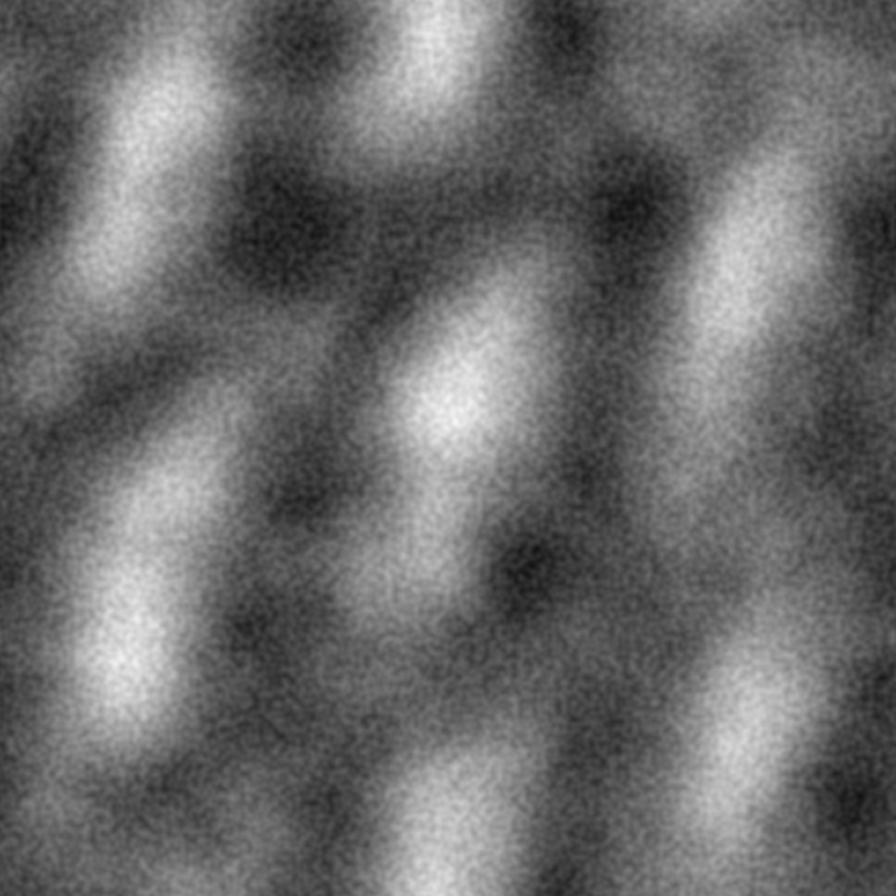
Give the GLSL for this texture, as a three.js fragment shader.

```glsl
// Soft grey cloud blotches leaning up to the right, under a fine film-like grain; tiles.
varying vec2 vUv;

const float TAU = 6.2831853;

// Unit gradient for a grid cell
vec2 cellGradient(vec2 cell, float seed) {
  vec3 h = fract(vec3(cell.xyx + seed) * vec3(0.1031, 0.1030, 0.0973));
  h += dot(h, h.yzx + 33.33);
  float angle = TAU * fract((h.x + h.y) * h.z);
  return vec2(cos(angle), sin(angle));
}

// Gradient noise with a whole number of cells per canvas, so it wraps
float wrapNoise(vec2 uv, float cells, float seed) {
  vec2 p = uv * cells;
  vec2 i = floor(p);
  vec2 f = p - i;
  vec2 w = f * f * f * (f * (f * 6.0 - 15.0) + 10.0);
  vec2 lo = mod(i, cells);
  vec2 hi = mod(i + 1.0, cells);
  float a = dot(cellGradient(lo, seed), f);
  float b = dot(cellGradient(vec2(hi.x, lo.y), seed), f - vec2(1.0, 0.0));
  float c = dot(cellGradient(vec2(lo.x, hi.y), seed), f - vec2(0.0, 1.0));
  float d = dot(cellGradient(hi, seed), f - 1.0);
  return mix(mix(a, b, w.x), mix(c, d, w.x), w.y);
}

// Plane wave with whole cycles across and up
float wave(vec2 p, vec2 cycles) {
  return cos(TAU * dot(p, cycles));
}

// Three crossing waves form slanted bright blobs in staggered columns
float blobs(vec2 p) {
  return 0.15 * wave(p, vec2(3.0, 0.0))
       + 0.12 * wave(p, vec2(4.0, -2.0))
       + 0.10 * wave(p, vec2(1.0, -2.0));
}

// Octaves of noise break up the blobs
float clouds(vec2 uv) {
  float sum = 0.0;
  float amplitude = 0.23;
  float cells = 6.0;
  for (int octave = 0; octave < 4; octave++) {
    sum += amplitude * wrapNoise(uv, cells, 11.0 + cells);
    amplitude *= 0.5;
    cells *= 2.0;
  }
  return sum;
}

// Fine grain on an upright and a diagonal grid, so neither grid shows
float grain(vec2 uv) {
  vec2 diagonal = vec2(uv.x + uv.y, uv.y - uv.x);
  return 0.085 * wrapNoise(diagonal, 64.0, 5.0) + 0.09 * wrapNoise(uv, 121.0, 47.0);
}

void main() {
  vec2 warp = 0.04 * vec2(wrapNoise(vUv, 4.0, 71.0), wrapNoise(vUv, 4.0, 93.0));
  float grey = 0.42 + blobs(vUv - 0.5 + warp) + clouds(vUv) + grain(vUv);
  gl_FragColor = vec4(vec3(clamp(grey, 0.0, 1.0)), 1.0);
}
```
